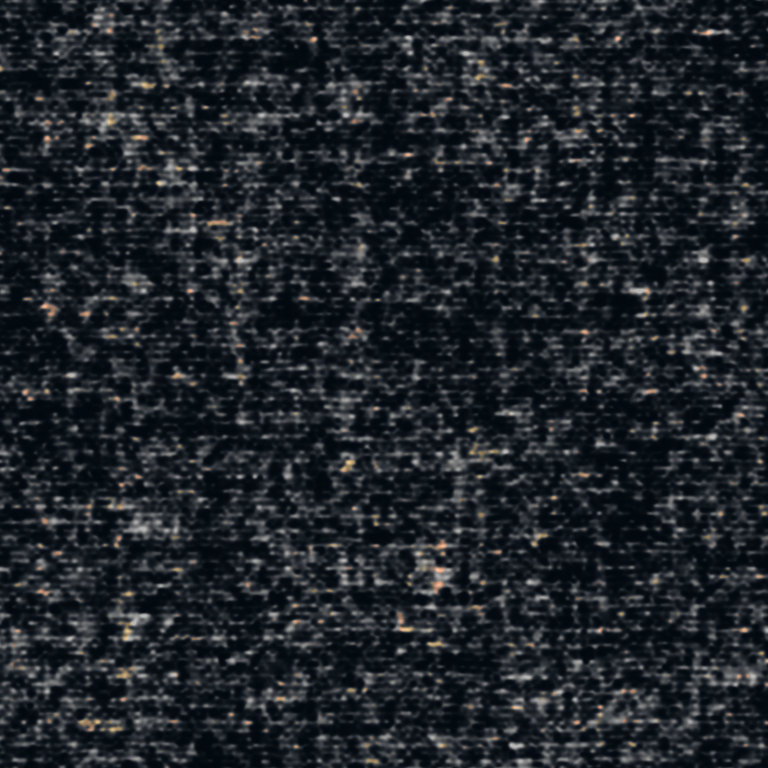
A Shadertoy shader for this texture:

```glsl
// Dark navy tweed: an irregular plain weave with pale slubs and a few warm flecks.

const float PI = 3.14159265;
const vec2  THREADS = vec2(96.0, 100.0);   // warp and weft threads per canvas
const float WEFT_DASHES = 66.0;            // dashes along one weft thread
const float WARP_DASHES = 84.0;            // dashes along one warp thread
const vec2  FIBRE_SCALE = vec2(150.0, 185.0);
const float WOBBLE = 0.005;                // thread displacement
const float FIBRE = 0.45;                  // strengths of the relief layers
const float WEFT_BANDS = 0.32;
const float WARP_BANDS = 0.27;
const float ROW_RELIEF = 0.36;
const float BLOTCHES = 0.15;
const float BLACK_LEVEL = 0.032;
const float CONTRAST = 0.112;
const float TAIL = 1.75;                   // sharpness of the tone curve
const vec3  SHADOW_TINT = vec3(-0.022, 0.0, 0.027);
const vec3  PEACH = vec3(1.40, 1.06, 0.86);
const vec3  OCHRE = vec3(1.28, 1.10, 0.80);

float hash(vec2 p) {
    vec3 q = fract(p.xyx * 0.1031);
    q += dot(q, q.yzx + 33.33);
    return fract((q.x + q.y) * q.z);
}

// One thread: smooth random values along x, shifted randomly per row.
float threadTone(float x, float row, float seed) {
    x += 64.0 * hash(vec2(row, seed + 7.0));
    float cell = floor(x);
    float t = smoothstep(0.0, 1.0, x - cell);
    vec2 id = vec2(cell, row + seed * 131.0);
    return mix(hash(id), hash(id + vec2(1.0, 0.0)), t);
}

// Parallel threads centred on integer y, scaled to zero mean and unit deviation.
float streaks(vec2 p, float seed) {
    float row = floor(p.y);
    float t = smoothstep(0.0, 1.0, p.y - row);
    float tone = mix(threadTone(p.x, row, seed), threadTone(p.x, row + 1.0, seed), t);
    return (tone - 0.5) / 0.2145;
}

void mainImage(out vec4 fragColor, in vec2 fragCoord) {
    vec2 uv = fragCoord / iResolution.y;

    // Uneven thread paths
    vec2 bend = vec2(streaks(uv * vec2(9.0, 14.0), 1.0), streaks(uv * vec2(11.0, 9.0), 2.0));
    vec2 cloth = uv + WOBBLE * 0.2145 * bend;
    vec2 grid = cloth * THREADS;

    // Weft and warp alternate on top
    float weft = streaks(vec2(cloth.x * WEFT_DASHES, grid.y), 3.0);
    float warp = streaks(vec2(cloth.y * WARP_DASHES, grid.x), 4.0);
    float crossing = cos(PI * grid.x) * cos(PI * grid.y);
    float relief = mix(warp, weft, 0.62 + 0.33 * crossing);

    // Fibres, uneven bands and gaps between rows
    relief += FIBRE * streaks(cloth * FIBRE_SCALE, 5.0);
    relief += WEFT_BANDS * streaks(vec2(cloth.x * 6.0, grid.y), 6.0);
    relief += WARP_BANDS * streaks(vec2(cloth.y * 4.0, grid.x), 7.0);
    relief += ROW_RELIEF * cos(2.0 * PI * grid.y);
    relief += BLOTCHES * streaks(uv * 7.0, 8.0);

    // Long-tailed tone curve: mostly dark, few bright slubs
    float tone = BLACK_LEVEL + CONTRAST * log(1.0 + exp(TAIL * relief));
    tone = min(tone, 0.72);
    vec3 color = vec3(tone) + SHADOW_TINT * (1.0 - smoothstep(0.1, 0.6, tone));

    // Warm flecks on the brightest slubs, gathered along some warp threads
    float dyed = streaks(vec2(cloth.x * 42.0, grid.y), 9.0)
               + 0.7 * streaks(vec2(cloth.y * 3.0, grid.x), 10.0);
    float fleck = smoothstep(0.7, 1.6, dyed) * smoothstep(0.27, 0.42, tone);
    float hue = smoothstep(-0.5, 0.5, streaks(cloth * vec2(30.0, 50.0), 11.0));
    color *= mix(vec3(1.0), mix(PEACH, OCHRE, hue), fleck);

    fragColor = vec4(clamp(color, 0.0, 1.0), 1.0);
}
```
